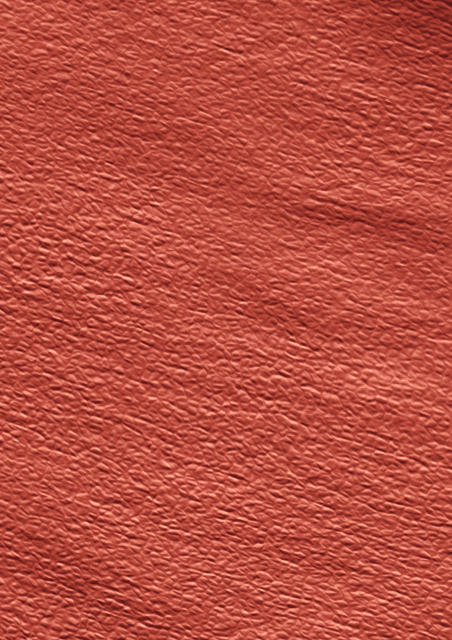
This texture is drawn by a Shadertoy shader. Its source:

```glsl
// Red grained leather with fine slanted creases and soft folds, lit from above.

float hash(vec2 p) {
    return fract(sin(dot(p, vec2(127.1, 311.7))) * 43758.5453);
}

float noise(vec2 p) {
    vec2 i = floor(p), f = fract(p);
    f = f * f * (3.0 - 2.0 * f);
    return mix(mix(hash(i), hash(i + vec2(1, 0)), f.x),
               mix(hash(i + vec2(0, 1)), hash(i + vec2(1, 1)), f.x), f.y);
}

// Gap between the two nearest cell centres: zero along the creases
float creaseGap(vec2 p) {
    vec2 cell = floor(p);
    float nearest = 8.0, second = 8.0;
    for (int y = -1; y <= 1; y++)
    for (int x = -1; x <= 1; x++) {
        vec2 id = cell + vec2(x, y);
        vec2 centre = id + 0.1 + 0.8 * vec2(hash(id), hash(id + 57.3));
        float d = length(centre - p);
        second = min(second, max(nearest, d));
        nearest = min(nearest, d);
    }
    return second - nearest;
}

// Leather surface: pebbles, long wrinkles and finer lumps
float height(vec2 q) {
    vec2 bent = q + 0.6 * vec2(noise(q * 0.7), noise(q * 0.7 + 31.0));
    float pebbles = smoothstep(0.0, 0.6, creaseGap(bent));
    float wrinkles = smoothstep(0.0, 0.18, abs(noise(bent * vec2(0.26, 0.5) + 9.0) - 0.5));
    return 1.0 * pebbles + 0.85 * wrinkles
         + 2.0 * noise(bent * vec2(0.9, 1.2) + 17.0) + 1.3 * noise(q * vec2(2.1, 1.9) + 43.0);
}

// Soft diagonal band that fades along its length
float fold(vec2 p, vec2 centre, float slope, vec2 size) {
    vec2 d = p - centre;
    d.y -= slope * d.x + 0.03 * (noise(p * 9.0) - 0.5);
    d /= size;
    return exp(-dot(d, d));
}

float ramp(float a, float b, float x) {
    return clamp((x - a) / (b - a), 0.0, 1.0);
}

vec3 leatherColor(float tone) {
    vec3 c = mix(vec3(0.38, 0.09, 0.09), vec3(0.51, 0.15, 0.13), ramp(-2.8, -1.75, tone));
    c = mix(c, vec3(0.63, 0.22, 0.18), ramp(-1.75, -0.88, tone));
    c = mix(c, vec3(0.72, 0.27, 0.22), ramp(-0.88, -0.16, tone));
    c = mix(c, vec3(0.78, 0.35, 0.29), ramp(-0.16, 0.47, tone));
    c = mix(c, vec3(0.87, 0.45, 0.38), ramp(0.47, 1.1, tone));
    c = mix(c, vec3(0.95, 0.56, 0.47), ramp(1.1, 1.9, tone));
    return mix(c, vec3(1.0, 0.70, 0.60), ramp(1.9, 3.2, tone));
}

void mainImage(out vec4 fragColor, in vec2 fragCoord) {
    vec2 p = fragCoord / iResolution.y;

    // Slanted grain whose direction drifts slightly over the hide
    vec2 drift = vec2(noise(p * 4.0), noise(p * 4.0 + 20.0)) - 0.5;
    vec2 grain = mat2(0.95, 0.31, -0.31, 0.95) * (p + 0.02 * drift) * vec2(60.0, 112.0);

    // Relief from the height difference towards the light
    vec2 light = vec2(-0.04, 0.20);
    float relief = height(grain - light) - height(grain + light);
    float depth = 1.18 + 0.4 * (noise(p * 5.0 + 70.0) - 0.5)
                + 0.3 * (0.35 - p.x) + 0.25 * (0.5 - p.y);
    float tone = relief * depth - 0.08;

    // Uneven broad shading
    tone += 0.4 * (noise(p * vec2(3.0, 5.0) + 5.0) - 0.5);
    tone += 0.6 * (noise(grain * vec2(0.08, 0.16)) - 0.5);

    // Folds at the right, shadows at the lower left and upper right
    tone -= 0.9 * fold(p, vec2(0.58, 0.65), -0.28, vec2(0.14, 0.020));
    tone -= 0.6 * fold(p, vec2(0.45, 0.52), -0.40, vec2(0.09, 0.018));
    tone -= 0.5 * fold(p, vec2(0.62, 0.49), 0.10, vec2(0.12, 0.022));
    tone += 0.5 * fold(p, vec2(0.62, 0.69), -0.20, vec2(0.12, 0.025));
    tone += 0.5 * fold(p, vec2(0.54, 0.58), -0.35, vec2(0.13, 0.030));
    tone += 0.5 * fold(p, vec2(0.60, 0.41), 0.15, vec2(0.12, 0.025));
    tone += 0.4 * fold(p, vec2(0.54, 0.03), 0.30, vec2(0.16, 0.060));
    tone -= 0.5 * fold(p, vec2(0.12, 0.09), -0.50, vec2(0.14, 0.040));
    tone -= 1.6 * smoothstep(0.20, 0.0, length((p - vec2(0.72, 1.0)) * vec2(0.8, 1.0)));

    // Fine speckle
    tone += 0.4 * (noise(p * 420.0) - 0.5);

    fragColor = vec4(leatherColor(tone), 1.0);
}
```
